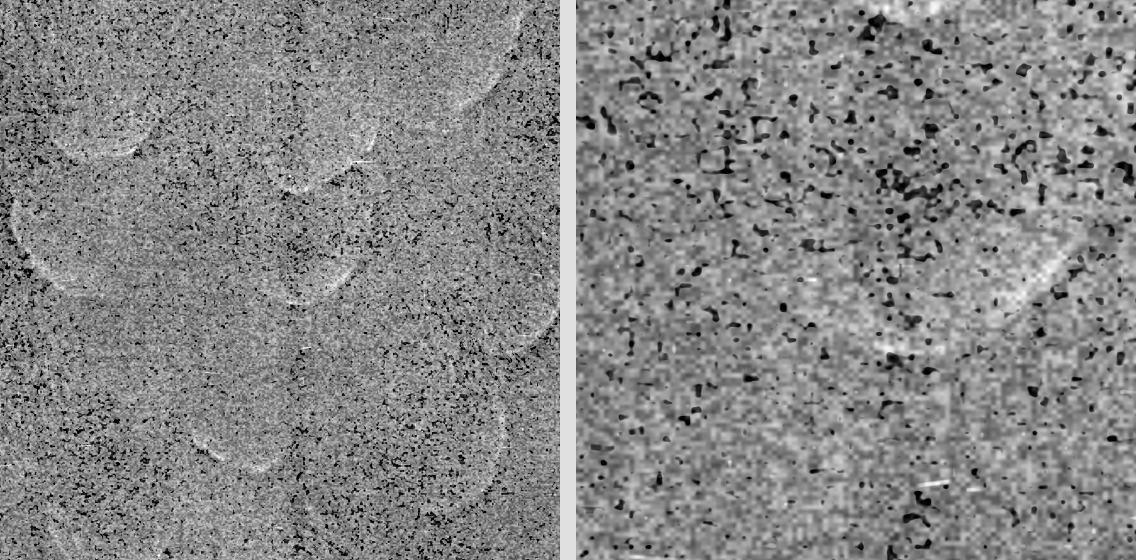
Left, the full canvas; right, a detail of the centre.
Give the GLSL for this texture, as a three.js fragment shader.

```glsl
// Worn grey stone-like surface: gritty grain, dark pits, creased rims and fine scratches.
varying vec2 vUv;

float hash(vec2 p) {
  vec3 q = fract(vec3(p.xyx) * 0.1031);
  q += dot(q, q.yzx + 33.33);
  return fract((q.x + q.y) * q.z);
}

float noise(vec2 p) {
  vec2 i = floor(p);
  vec2 f = fract(p);
  f = f * f * (3.0 - 2.0 * f);
  return mix(mix(hash(i), hash(i + vec2(1.0, 0.0)), f.x),
             mix(hash(i + vec2(0.0, 1.0)), hash(i + vec2(1.0, 1.0)), f.x), f.y);
}

float fbm(vec2 p) {
  float sum = 0.0;
  float amp = 0.5;
  for (int i = 0; i < 4; i++) {
    sum += amp * noise(p);
    p = mat2(0.8, 0.6, -0.6, 0.8) * p * 2.03 + 17.0;
    amp *= 0.5;
  }
  return sum / 0.9375;
}

float bell(float x, float width) {
  return exp(-x * x / (width * width));
}

// Partial elliptical creases: x is the lit rim, y the pitted outer side.
vec2 rims(vec2 p) {
  vec2 result = vec2(0.0);
  vec2 warped = p + 0.07 * (vec2(fbm(p * 6.0), fbm(p * 6.0 + 40.0)) - 0.5);
  for (int i = 0; i < 9; i++) {
    float id = float(i);
    vec2 cell = vec2(mod(id, 3.0), floor(id / 3.0));
    vec2 jitter = vec2(hash(vec2(id, 3.0)), hash(vec2(id, 8.0)));
    vec2 center = (cell + 0.2 + 0.6 * jitter) / 3.0 + vec2(0.0, 0.09);
    vec2 offset = (warped - center) / vec2(1.0, 1.5);
    float d = length(offset) - mix(0.08, 0.15, hash(vec2(id, 12.0)));
    float angle = -1.57 + 2.6 * (hash(vec2(id, 21.0)) - 0.5);
    float facing = dot(offset / (length(offset) + 0.001), vec2(cos(angle), sin(angle)));
    float arc = smoothstep(0.35, 0.85, facing);
    float broken = smoothstep(0.35, 0.65, noise(p * 28.0 + id * 9.0));
    float inner = exp(-abs(d) / 0.03) * (1.0 - smoothstep(-0.003, 0.003, d));
    result.x += arc * (0.09 * inner + 0.17 * broken * bell(d, 0.004));
    result.y += arc * (0.4 + 0.6 * broken) * bell(d - 0.010, 0.007);
  }
  return result;
}

// Embossed wrinkles gathered in a few patches: x is relief, y the dark folds.
vec2 wrinkles(vec2 p) {
  float patchMask = smoothstep(0.54, 0.72, fbm(p * 3.5 + 61.0));
  float turn = 0.9 + 1.4 * (noise(p * 2.0 + 5.0) - 0.5);
  vec2 along = vec2(cos(turn), -sin(turn));
  vec2 q = vec2(dot(p, along), dot(p, vec2(-along.y, along.x)));
  q = q * vec2(32.0, 105.0) + 2.5 * fbm(p * 25.0);
  float n = noise(q);
  float fold = smoothstep(0.86, 0.98, 1.0 - abs(2.0 * n - 1.0));
  return patchMask * vec2(n - noise(q + vec2(0.1, 0.6)), fold);
}

// Short, nearly level light scratches.
float scratches(vec2 p) {
  float sum = 0.0;
  for (int i = 0; i < 16; i++) {
    float id = float(i);
    vec2 d = p - vec2(hash(vec2(id, 31.0)), hash(vec2(id, 47.0)));
    float reach = mix(0.006, 0.026, hash(vec2(id, 53.0)));
    d.y -= d.x * 0.3 * (hash(vec2(id, 67.0)) - 0.5);
    float line = 1.0 - smoothstep(0.0004, 0.0020, abs(d.y));
    sum += line * (1.0 - smoothstep(reach * 0.6, reach, abs(d.x)))
         * mix(0.12, 0.38, hash(vec2(id, 71.0)));
  }
  return sum;
}

void main() {
  vec2 p = vUv;
  vec2 rim = rims(p);
  vec2 wrinkle = wrinkles(p);

  // Broad tone, faint weave and two layers of grain
  float tone = 0.545 + 0.17 * (fbm(p * 4.0 + 9.0) - 0.5);
  tone += 0.06 * (noise(vec2(p.x * 4.0, p.y * 230.0)) - 0.5);
  tone += 0.05 * (noise(vec2(p.x * 210.0, p.y * 5.0)) - 0.5);
  tone += 0.34 * (noise(p * vec2(330.0, 370.0)) - 0.5);
  tone += 0.20 * (noise(p * vec2(170.0, 210.0) + 80.0) - 0.5);

  // Upright seam: a patchy dark band beside a thin light line
  float sway = 0.012 * (noise(vec2(p.y * 9.0, 2.0)) - 0.5);
  float seam = bell(p.x - 0.525 - sway, 0.022) * smoothstep(0.3, 0.7, noise(vec2(p.y * 5.0, 7.0)));
  float seamEdge = bell(p.x - 0.49 - 0.3 * sway, 0.003) * smoothstep(0.45, 0.75, noise(vec2(p.y * 8.0, 19.0)));

  // Dark pits, denser in patches, outside the rims and along the seam
  float pit = 0.6 * noise(p * vec2(175.0, 220.0) + 30.0) + 0.4 * noise(p * vec2(300.0, 340.0) + 140.0);
  pit += 0.30 * (fbm(p * 5.0 + 23.0) - 0.5) + 0.10 * rim.y + 0.10 * seam + 0.10 * wrinkle.y;
  pit -= 0.5 * rim.x;
  tone -= 0.46 * smoothstep(0.63, 0.82, pit);

  // Raised and scored details
  tone += rim.x - 0.06 * rim.y + 0.22 * wrinkle.x - 0.10 * wrinkle.y;
  tone += 0.09 * seamEdge - 0.05 * seam + scratches(p);
  float fleck = noise(p * 120.0 + 200.0);
  tone += 0.22 * smoothstep(0.93, 0.99, fleck);

  gl_FragColor = vec4(vec3(clamp(tone, 0.0, 1.0)), 1.0);
}
```
